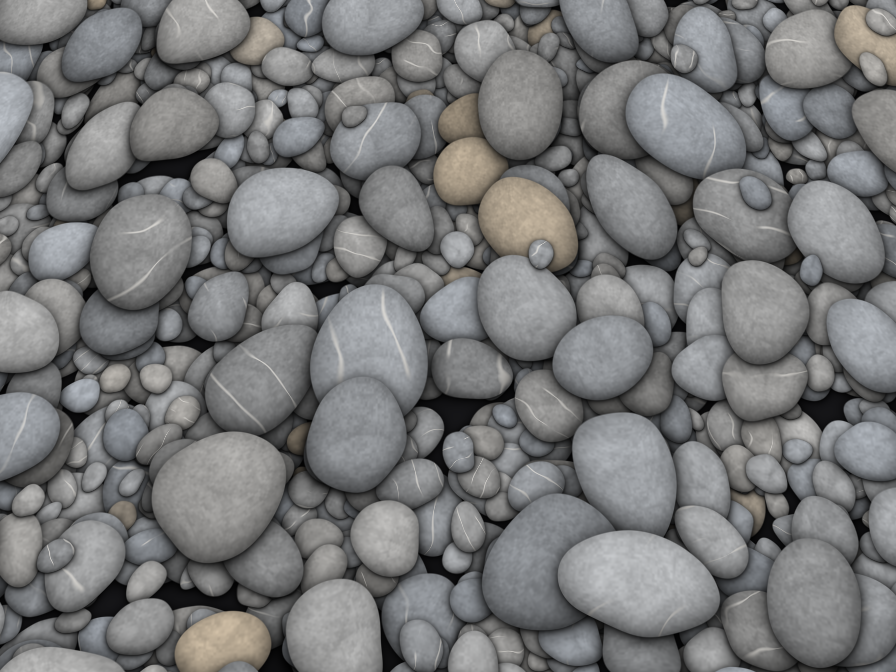
Give the GLSL for this texture, as a Shadertoy shader.

```glsl
// A beach of overlapping grey pebbles, some with pale veins, under soft overcast light.

const vec3 GAP_COLOUR  = vec3(0.09, 0.09, 0.10);
const vec3 VEIN_COLOUR = vec3(0.82, 0.81, 0.79);
const vec3 WARM_TINT   = vec3(1.015, 1.00, 0.975);
const vec3 COOL_TINT   = vec3(0.965, 1.00, 1.045);
const vec3 TAN_TINT    = vec3(1.10, 1.01, 0.88);
const float RECESSION  = 0.35;

vec3 hash3(vec2 p) {
    vec3 q = fract(p.xyx * vec3(0.1031, 0.1030, 0.0973));
    q += dot(q, q.yxz + 33.33);
    return fract((q.xxy + q.yzz) * q.zyx);
}

float noise(vec2 p) {
    vec2 i = floor(p), f = fract(p);
    f = f * f * (3.0 - 2.0 * f);
    float low  = mix(hash3(i).x, hash3(i + vec2(1, 0)).x, f.x);
    float high = mix(hash3(i + vec2(0, 1)).x, hash3(i + vec2(1, 1)).x, f.x);
    return mix(low, high, f.y);
}

mat2 rotation(float angle) {
    float c = cos(angle), s = sin(angle);
    return mat2(c, s, -s, c);
}

// Broken, wavering parallel streaks; u is in stone radii
float veins(vec2 u, vec2 id, vec3 rnd, float soft) {
    vec2 across = rotation(rnd.x * 6.283) * vec2(1, 0);
    float v = dot(u, across) * mix(0.6, 1.7, rnd.y) + 0.35 * noise(u * 2.0 + id);
    float line = abs(fract(v + rnd.z) - 0.5);
    float width = 0.075 * noise(u * 4.0 + id + 5.0) + soft;
    float broken = smoothstep(0.3, 0.6, noise(u * 1.8 + id + 9.0));
    return smoothstep(width, 0.0, line) * broken;
}

// Surface colour before lighting
vec3 stoneSurface(vec2 l, float r, vec2 id, float px) {
    vec3 rnd = hash3(id + 51.0), veinRnd = hash3(id + 83.0);
    float grey = mix(0.50, 0.65, rnd.x) + 0.25 * r;
    vec3 tint = mix(WARM_TINT, COOL_TINT, rnd.y);
    tint = mix(tint, TAN_TINT, smoothstep(0.95, 0.99, rnd.z));
    float mottle = noise(l / r * 2.5 + id) - 0.5;
    float grain = noise(l * 230.0 + id) + noise(l * 110.0 + id) - 1.0;
    vec3 colour = tint * (grey + 0.07 * mottle + 0.06 * grain);
    if (rnd.z < 0.38)
        colour = mix(colour, VEIN_COLOUR, 0.8 * veins(l / r, id, veinRnd, px / r));
    return colour;
}

// Paints one egg-shaped stone and its contact shadow over what lies below
vec3 drawStone(vec3 under, vec2 p, float r, vec2 id, float px) {
    vec3 rnd = hash3(id + 17.0);
    mat2 turn = rotation(rnd.x * 3.1416);
    vec2 axes = r * vec2(1.0, mix(0.62, 0.92, rnd.y));
    vec2 l = turn * p;
    l.y *= 1.0 + (rnd.z - 0.5) * 0.45 * clamp(l.x / r, -1.2, 1.2);
    l += 0.14 * r * (noise(p / r * 1.3 + id) - 0.5);

    float k = length(l / axes);
    vec2 slope = l / (axes * axes);
    float d = k * (k - 1.0) / (length(slope) + 0.001);
    if (d > 0.6 * r) return under;

    vec2 outward = normalize(slope * turn + 0.0001);
    float shadow = exp(-max(d, 0.0) / (0.12 * r)) * (0.60 - 0.24 * outward.y);
    vec3 colour = under * (1.0 - shadow);
    if (d < px) {
        float k2 = min(k * k, 1.0);
        float light = 1.05 - 0.36 * k2 * k2 + 0.22 * outward.y * k2;
        vec3 stone = stoneSurface(l, r, id, px) * light;
        colour = mix(colour, stone, smoothstep(px, -px, d));
    }
    return colour;
}

// Scatters stones on a jittered grid; nearer rows cover farther ones
vec3 drawLayer(vec3 colour, vec2 p, float cell, vec2 sizes, float density, float seed, float px) {
    vec2 base = floor(p / cell);
    for (int j = 1; j >= -1; j--) {
        for (int i = -1; i <= 1; i++) {
            vec2 id = base + vec2(i, j);
            vec3 rnd = hash3(id + seed);
            if (rnd.z > density) continue;
            vec2 centre = (id + 0.5 + 0.6 * (rnd.xy - 0.5)) * cell;
            float r = cell * mix(sizes.x, sizes.y, hash3(id + seed + 7.0).x);
            colour = drawStone(colour, p - centre, r, id + seed, px);
        }
    }
    return colour;
}

void mainImage(out vec4 fragColor, in vec2 fragCoord) {
    vec2 uv = fragCoord / iResolution.y;
    float middle = 0.5 * iResolution.x / iResolution.y;

    // Stones shrink towards the top as the beach recedes
    float depth = 1.0 - RECESSION * uv.y;
    vec2 p = vec2((uv.x - middle) / depth, -log(depth) / RECESSION);
    float px = 0.9 / (iResolution.y * depth);

    // Small stones fill the gaps, large ones rest on them
    vec3 colour = GAP_COLOUR;
    colour = drawLayer(colour, p, 0.110, vec2(0.55, 0.75), 1.00, 101.0, px);
    colour = drawLayer(colour, p, 0.055, vec2(0.40, 0.62), 0.55, 211.0, px);
    colour = drawLayer(colour, p, 0.085, vec2(0.40, 0.62), 0.60, 307.0, px);
    colour = drawLayer(colour, p, 0.130, vec2(0.42, 0.62), 0.72, 401.0, px);
    colour = drawLayer(colour, p, 0.215, vec2(0.40, 0.60), 0.72, 503.0, px);
    colour = drawLayer(colour, p, 0.080, vec2(0.30, 0.50), 0.035, 601.0, px);
    fragColor = vec4(colour, 1.0);
}
```
